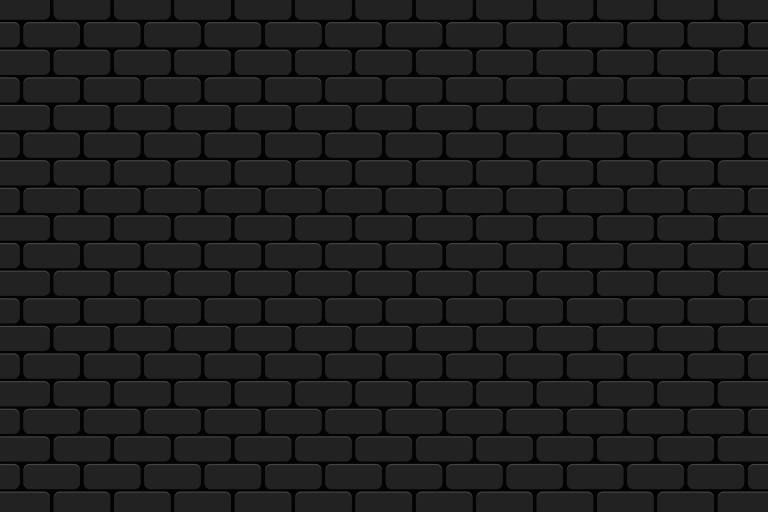
This pattern is drawn by a Shadertoy shader. Its source:

```glsl
// Dark brick wall in running bond: rounded charcoal bricks on near-black mortar.
// Each brick is a rounded-box distance; a thin lit lip along its top is the
// part of the brick left uncovered by a copy of itself slid slightly down.

#define COLUMNS 12.72                    // bricks across the canvas
#define ROWS 18.54                       // courses down the canvas
#define PHASE vec2(0.357, 0.756)         // where the grid starts, in cells
#define JOINT vec2(0.0076, 0.0046)       // mortar width, in canvas heights
#define CORNER 0.0115                    // brick corner radius
#define LIP 0.0023                       // thickness of the lit top edge
#define MORTAR_COLOR vec3(0.012)
#define BRICK_COLOR vec3(0.133)
#define LIP_COLOR vec3(0.265)

float roundedBox(vec2 p, vec2 halfSize, float radius) {
    vec2 q = abs(p) - halfSize + radius;
    return length(max(q, 0.0)) + min(max(q.x, q.y), 0.0) - radius;
}

// Antialiased coverage of a shape from its signed distance
float coverage(float dist, float pixel) {
    return clamp(0.5 - dist / pixel, 0.0, 1.0);
}

void mainImage(out vec4 fragColor, in vec2 fragCoord) {
    float pixel = 1.0 / iResolution.y;
    vec2 uv = fragCoord / iResolution.xy;
    vec2 pitch = vec2(iResolution.x / iResolution.y / COLUMNS, 1.0 / ROWS);

    // Courses are counted from the top; every other one slides half a brick
    vec2 grid = vec2(uv.x, 1.0 - uv.y) * vec2(COLUMNS, ROWS) - PHASE;
    grid.x -= 0.5 * mod(floor(grid.y), 2.0);
    vec2 local = (fract(grid) - 0.5) * pitch;

    // Brick face, and the same face lowered to expose the lip
    vec2 halfSize = 0.5 * (pitch - JOINT);
    float brick = coverage(roundedBox(local, halfSize, CORNER), pixel);
    float lowered = coverage(roundedBox(local - vec2(0.0, LIP), halfSize, CORNER), pixel);

    vec3 face = mix(LIP_COLOR, BRICK_COLOR, lowered);
    fragColor = vec4(mix(MORTAR_COLOR, face, brick), 1.0);
}
```
